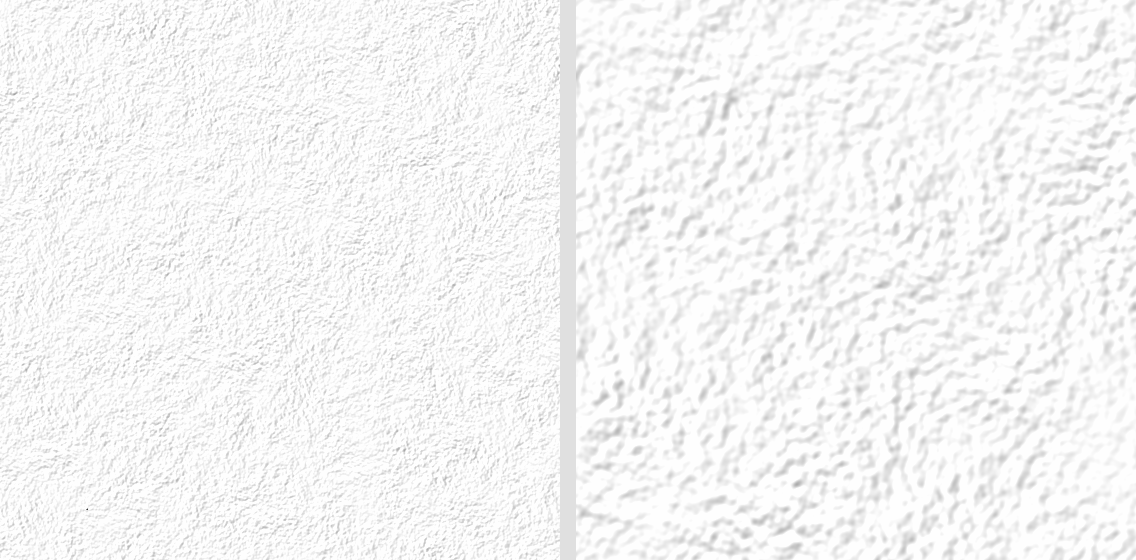
Left: the whole. Right: its middle third, enlarged.
Give the GLSL for this texture, as a WebGL 2 fragment shader.

```glsl
#version 300 es
precision highp float;
// White rough plaster under raking light from the upper left.
// Octaves of gradient noise form a grainy height field; its slope along the
// light direction darkens the lee side of each grain, the rest stays white.

uniform vec2 u_resolution;
out vec4 fragColor;

float hash(vec2 p) {
    vec3 q = fract(p.xyx * 0.1031);
    q += dot(q, q.yzx + 33.33);
    return fract((q.x + q.y) * q.z);
}

vec2 latticeGradient(vec2 cell) {
    float angle = 6.28319 * hash(cell);
    return vec2(cos(angle), sin(angle));
}

float gradientNoise(vec2 p) {
    vec2 i = floor(p), f = p - i;
    vec2 w = f * f * f * (f * (f * 6.0 - 15.0) + 10.0);
    vec2 e = vec2(1.0, 0.0);
    float bottom = mix(dot(latticeGradient(i), f),
                       dot(latticeGradient(i + e.xy), f - e.xy), w.x);
    float top = mix(dot(latticeGradient(i + e.yx), f - e.yx),
                    dot(latticeGradient(i + e.xx), f - e.xx), w.x);
    return mix(bottom, top, w.y);
}

// Plaster height: faint ridges and lumps carrying a dominant fine grit.
float plasterHeight(vec2 p) {
    mat2 turn = mat2(0.8, 0.6, -0.6, 0.8);
    vec4 frequency = vec4(27.0, 62.0, 122.0, 195.0);
    vec4 steepness = vec4(0.20, 0.38, 0.66, 0.72);
    float height = 0.0;
    for (int k = 0; k < 4; k++) {
        vec2 offset = vec2(17.3, 41.7) * float(k + 1);
        height += steepness[k] / frequency[k] * gradientNoise(p * frequency[k] + offset);
        p = turn * p;
    }
    return height;
}

// Very sparse dark pinholes, at most one per grid cell.
float pinholes(vec2 p) {
    vec2 cell = floor(p * 9.0);
    vec2 center = 0.1 + 0.8 * vec2(hash(cell + 5.2), hash(cell + 71.9));
    float radius = length(p * 9.0 - cell - center) / 9.0;
    return step(0.96, hash(cell + 133.1)) * (1.0 - smoothstep(0.0008, 0.0022, radius));
}

void main() {
    vec2 uv = gl_FragCoord.xy / min(u_resolution.x, u_resolution.y);

    // Light direction wanders so that the ridges vary in heading
    float heading = 2.4 + 1.1 * gradientNoise(uv * 11.0 + 8.6);
    vec2 toLight = vec2(cos(heading), sin(heading)) * 0.0011;

    // Slope toward the light, positive on faces turned away from it
    float slope = (plasterHeight(uv + toLight) - plasterHeight(uv - toLight)) / 0.0022;

    // Broad patches of smoother and rougher plaster
    float roughness = 1.0 + 0.4 * gradientNoise(uv * 6.0 + 3.7)
                          + 0.7 * gradientNoise(uv * 17.0 + 29.4);
    float shadow = slope * roughness;

    // Clipped highlights, soft grey shadows
    float tone = clamp(0.984 - 0.112 * shadow, 0.55, 0.995);
    tone = mix(tone, 0.2, pinholes(uv));
    fragColor = vec4(vec3(tone), 1.0);
}
```
